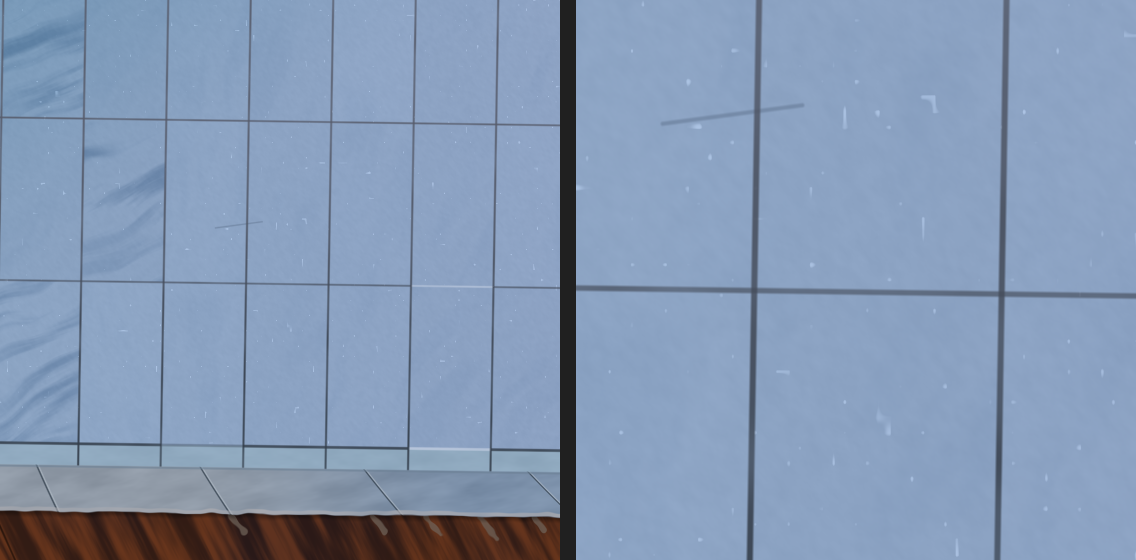
Left, the full canvas; right, a detail of the centre.
Reproduce this texture procedurally as a Shadertoy shader.

```glsl
// Blue-grey marble wall tiles, seven columns by three rows, slightly skewed,
// above a pale strip, a ledge of slabs and a dark wooden floor.
// Skewed grid coordinates give the joints; stretched noise gives veins and grain.

float hash(vec2 p) {
    p = fract(p * vec2(0.1031, 0.1137));
    p += dot(p, p.yx + 33.33);
    return fract((p.x + p.y) * p.x * 47.3);
}

float noise(vec2 p) {
    vec2 i = floor(p), f = fract(p);
    f = f * f * (3.0 - 2.0 * f);
    return mix(mix(hash(i), hash(i + vec2(1, 0)), f.x),
               mix(hash(i + vec2(0, 1)), hash(i + vec2(1, 1)), f.x), f.y);
}

float fbm(vec2 p) {
    float sum = 0.0, amp = 0.5;
    for (int i = 0; i < 4; i++) {
        sum += amp * noise(p);
        p = p * 2.03 + 17.0;
        amp *= 0.5;
    }
    return sum;
}

// Soft line of half width w at signed distance d
float line(float d, float w) {
    float soft = 0.6 / iResolution.y + 0.0006;
    return 1.0 - smoothstep(w - soft, w + soft, abs(d));
}

float segment(vec2 p, vec2 a, vec2 b) {
    vec2 ab = b - a;
    return length(p - a - ab * clamp(dot(p - a, ab) / dot(ab, ab), 0.0, 1.0));
}

// Noise stretched along a direction that rises to the right by angle a
float streaks(vec2 p, float a, vec2 scale) {
    vec2 along = vec2(cos(a), -sin(a)), across = vec2(sin(a), cos(a));
    return fbm(vec2(dot(p, along), dot(p, across)) * scale + 40.0);
}

vec3 marble(vec2 p, vec2 id) {
    bool strong = id == vec2(0, 0) || id == vec2(1, 1) || id == vec2(0, 2);
    float rnd = hash(id + 7.3);
    vec3 col = mix(vec3(0.485, 0.610, 0.735), vec3(0.555, 0.645, 0.770),
                   smoothstep(-0.1, 0.55, p.x * 0.6 + p.y));
    col += (rnd - 0.5) * 0.02 + vec3(0.012, 0.0, 0.008) * (p.x - 0.5);

    // Veins: dark and shallow in a few tiles, faint and steep in the rest
    vec2 q = p + id * 3.1 + 0.02 * noise(p * 14.0);
    float v = streaks(q, strong ? 0.45 : mix(0.75, 1.9, rnd), vec2(5.0, strong ? 38.0 : 24.0));
    float patchy = smoothstep(0.25, 0.65, noise(q * 9.0 + 5.0));
    col -= vec3(0.13, 0.115, 0.10) * (strong ? 1.0 : 0.2)
         * smoothstep(0.38, 0.72, v) * (0.45 + 0.55 * patchy);
    col += 0.025 * (v - 0.47);

    // Fine grain and bright flecks
    col += 0.028 * (streaks(p, 2.3, vec2(110.0, 200.0)) - 0.47);
    return col + 0.12 * smoothstep(0.93, 1.0, noise(p * vec2(150.0, 110.0)));
}

vec3 wood(vec2 p) {
    float grain = streaks(p, -1.1, vec2(5.0, 48.0));
    vec3 col = mix(vec3(0.17, 0.10, 0.09), vec3(0.38, 0.20, 0.12), smoothstep(0.25, 0.7, grain));
    col += vec3(0.05, 0.015, -0.02) * (noise(p * 9.0) - 0.3);
    col *= 1.0 - 0.5 * line(p.x - 0.45 * (p.y - 0.94), 0.0018);

    // Pale mortar drips hanging from the ledge
    for (int i = 0; i < 5; i++) {
        float x = i < 4 ? 0.665 + 0.096 * float(i) : 0.412;
        float len = 0.022 + 0.022 * hash(vec2(i, 4));
        vec2 a = vec2(x, 0.915 + 0.0104 * x);
        float d = segment(p, a, a + vec2(0.8, 1.0) * len) + 0.006 * (noise(p * 70.0) - 0.5);
        col = mix(col, vec3(0.43, 0.38, 0.34), 0.75 * line(d, 0.0045));
    }
    return col;
}

void mainImage(out vec4 fragColor, in vec2 fragCoord) {
    vec2 p = fragCoord / iResolution.xy;
    p.y = 1.0 - p.y;                            // measured down from the top
    float px = 1.0 / iResolution.y;
    float level = p.y - 0.0143 * p.x;           // height along the sloping rows
    vec2 grid = vec2((p.x - 0.0059 + 0.0165 * p.y) / 0.1473, (level - 0.2096) / 0.2904 + 1.0);
    vec2 id = floor(grid);
    vec2 joint = (grid - floor(grid + 0.5)) * vec2(0.1473, 0.2904);
    float row = floor(grid.y + 0.5);
    float wear = noise(p * 28.0);

    // Wall tiles and the pale strip below them
    vec3 col = marble(p, id);
    vec3 strip = vec3(0.56, 0.66, 0.745) + 0.06 * (fbm(p * vec2(20.0, 50.0)) - 0.47);
    col = mix(col, strip, smoothstep(-px, px, level - 0.7904));
    float scratch = segment(p, vec2(0.385, 0.407), vec2(0.468, 0.396));
    col = mix(col, vec3(0.40, 0.48, 0.59), 0.6 * line(scratch, 0.0012));

    // Joints: the lowest row is darkest, with pale mortar in a few stretches
    vec3 grout = mix(vec3(0.34, 0.36, 0.42), vec3(0.20, 0.24, 0.29), smoothstep(0.2, 0.8, p.y));
    bool pale = id.x == 5.0 && row > 1.5;
    float across = line(joint.y, row > 2.5 ? 0.0024 : 0.0016) * step(0.5, row) * step(row, 3.5);
    float faded = row == 3.0 && id.x == 2.0 ? 0.45 : row == 2.0 ? 0.72 : 0.9;
    col = mix(col, pale ? vec3(0.74, 0.79, 0.87) : grout, across * (faded - 0.15 * wear));
    col = mix(col, grout, line(joint.x, 0.0018) * (0.95 - 0.25 * wear));

    // Ledge of wide slabs with leaning joints
    vec3 ledge = mix(vec3(0.56, 0.60, 0.65), vec3(0.48, 0.56, 0.66), smoothstep(0.3, 0.9, p.x));
    ledge += 0.13 * (streaks(p, 0.2, vec2(12.0, 40.0)) - 0.47);
    float slab = (p.x - 0.0677 - (level - 0.835) * (0.4 + 0.6 * p.x)) / 0.2936;
    float lean = (slab - floor(slab + 0.5)) * 0.2936;
    ledge = mix(ledge, vec3(0.70, 0.74, 0.78), 0.6 * line(lean - 0.003, 0.0014));
    ledge = mix(ledge, vec3(0.22, 0.27, 0.32), 0.85 * line(lean, 0.0014));
    ledge = mix(ledge, vec3(0.42, 0.50, 0.58), 0.6 * line(level - 0.831, 0.002));
    col = mix(col, ledge, smoothstep(-px, px, level - 0.829));

    // Worn bright lip, its shadow, then the floor
    float edge = p.y - 0.0104 * p.x - 0.913 + 0.005 * (noise(p * 45.0) - 0.5);
    col = mix(col, vec3(0.67, 0.67, 0.69), (0.4 + 0.5 * wear) * line(edge + 0.004, 0.0035));
    vec3 ground = wood(p) * (0.65 + 0.35 * smoothstep(0.0, 0.012, edge));
    col = mix(col, ground, smoothstep(-px, px, edge));

    fragColor = vec4(col, 1.0);
}
```
